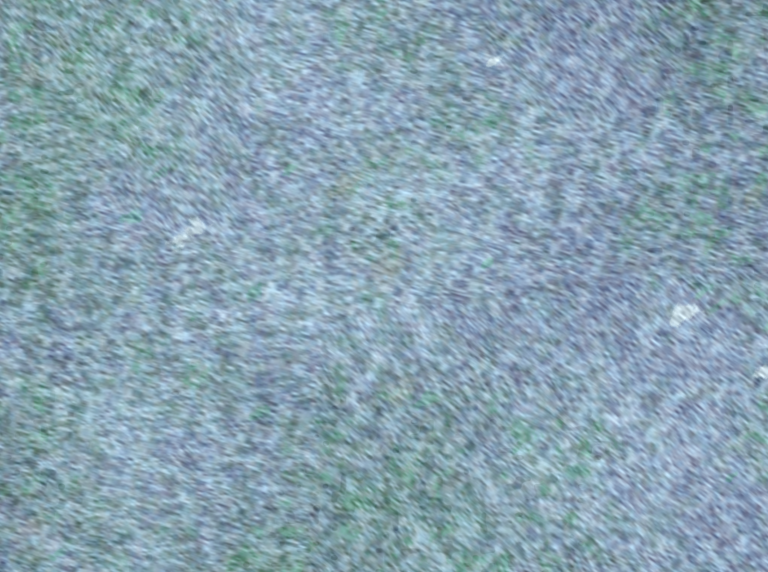
A Shadertoy shader for this texture:

```glsl
#define BLUE_DARK vec3(0.42, 0.485, 0.585)
#define BLUE_PALE vec3(0.615, 0.71, 0.80)
#define GREEN_DARK vec3(0.39, 0.52, 0.50)
#define GREEN_PALE vec3(0.58, 0.71, 0.725)
#define TUFT vec3(0.40, 0.66, 0.58)
#define STRAW vec3(0.61, 0.63, 0.60)
#define SCRAP vec3(0.82, 0.90, 0.92)
#define BLADE_SCALE vec2(75.0, 185.0)
#define BLADE_CONTRAST 1.95
#define CLUMP_CONTRAST 0.9
#define REGION_CONTRAST 0.75

float hash(vec2 p) {
    return fract(sin(dot(p, vec2(127.1, 311.7))) * 43758.5453);
}

float noise(vec2 p) {
    vec2 cell = floor(p), f = fract(p);
    f = f * f * (3.0 - 2.0 * f);
    return mix(mix(hash(cell), hash(cell + vec2(1, 0)), f.x),
               mix(hash(cell + vec2(0, 1)), hash(cell + vec2(1, 1)), f.x), f.y);
}

float fbm(vec2 p) {
    float sum = 0.0, weight = 0.533;
    for (int i = 0; i < 4; i++) {
        sum += weight * noise(p);
        p = mat2(1.6, 1.2, -1.2, 1.6) * p + 17.3;
        weight *= 0.5;
    }
    return sum;
}

// Fine grass blades lying along one direction
float blades(vec2 p, float angle) {
    float c = cos(angle), s = sin(angle);
    vec2 q = vec2(c * p.x + s * p.y, c * p.y - s * p.x);
    q.y += 0.008 * noise(q * 18.0);
    return 0.65 * noise(q * BLADE_SCALE) + 0.35 * noise(q * BLADE_SCALE * 1.5 + 31.0);
}

// Ragged patches at random places
float patches(vec2 p, int count, float radius, float seed) {
    float mask = 0.0;
    float ragged = 2.6 * (fbm(p * 55.0 + seed) - 0.5);
    for (int i = 0; i < count; i++) {
        vec2 id = vec2(float(i) + 1.0, seed);
        vec2 center = vec2(1.34 * hash(id), hash(id + 5.7));
        float size = radius * mix(0.6, 1.3, hash(id + 9.1));
        vec2 offset = p - center;
        offset.x -= 0.7 * offset.y;
        float d = length(offset) / size + ragged;
        mask = max(mask, 1.0 - smoothstep(0.2, 1.2, d));
    }
    return mask;
}

void mainImage(out vec4 fragColor, in vec2 fragCoord) {
    vec2 p = fragCoord / iResolution.y;

    // Broad regions: shaded upper right, greener left
    float region = fbm(p * 4.0 + 4.0);
    float shade = smoothstep(0.75, 1.25, p.x) * smoothstep(0.1, 0.6, p.y);
    float greenery = fbm(p * 5.0 + 40.0);

    // Blades swing gently between two directions
    float turn = smoothstep(0.3, 0.8, noise(p * 3.0 + 8.0) + 0.3 * (p.x - 0.9));
    float blade = turn < 0.5 ? blades(p, -0.3) : blades(p, -0.65);
    float seam = smoothstep(0.35, 0.65, turn);
    blade = mix(blades(p, -0.3), blades(p, -0.65), seam);
    blade = 0.5 + (blade - 0.5) / length(vec2(seam, 1.0 - seam));
    float clump = fbm(p * vec2(38.0, 48.0) + 12.0);

    float tone = 0.70 + BLADE_CONTRAST * (blade - 0.5)
               + CLUMP_CONTRAST * (clump - 0.5)
               + REGION_CONTRAST * (region - 0.5) - 0.26 * shade;

    // Small dark pits between the blades
    float pit = smoothstep(0.66, 0.86, noise(p * vec2(65.0, 80.0) + 90.0));
    tone -= 0.4 * pit * smoothstep(0.35, 0.65, greenery);

    // Blue-grey turf mixed with green growth
    float leaf = fbm(p * 42.0 + 70.0);
    float green = 0.45 + 1.6 * (greenery - 0.5) + 1.6 * (leaf - 0.5)
                + 0.25 * (0.6 - p.x) - 0.15 * shade;
    green = clamp(green, -0.15, 1.2);
    vec3 color = mix(mix(BLUE_DARK, BLUE_PALE, tone),
                     mix(GREEN_DARK, GREEN_PALE, tone), green);

    // Faint warm and cool flecks
    float fleck = noise(p * 95.0 + 3.0) - 0.5;
    color += fleck * vec3(0.05, -0.015, -0.05);

    // Bright leaves, tufts, straw and pale scraps
    float sprout = smoothstep(0.6, 0.8, leaf) * smoothstep(0.4, 0.6, greenery);
    float grain = 0.4 * (blade - 0.5);
    color = mix(color, TUFT + grain, 0.4 * sprout);
    color = mix(color, TUFT + grain, 0.5 * patches(p, 14, 0.014, 2.0));
    color = mix(color, STRAW + grain, 0.4 * patches(p, 6, 0.03, 21.0));
    color = mix(color, SCRAP + grain, 0.75 * patches(p, 4, 0.018, 33.0));

    fragColor = vec4(clamp(color, 0.0, 1.0), 1.0);
}
```
